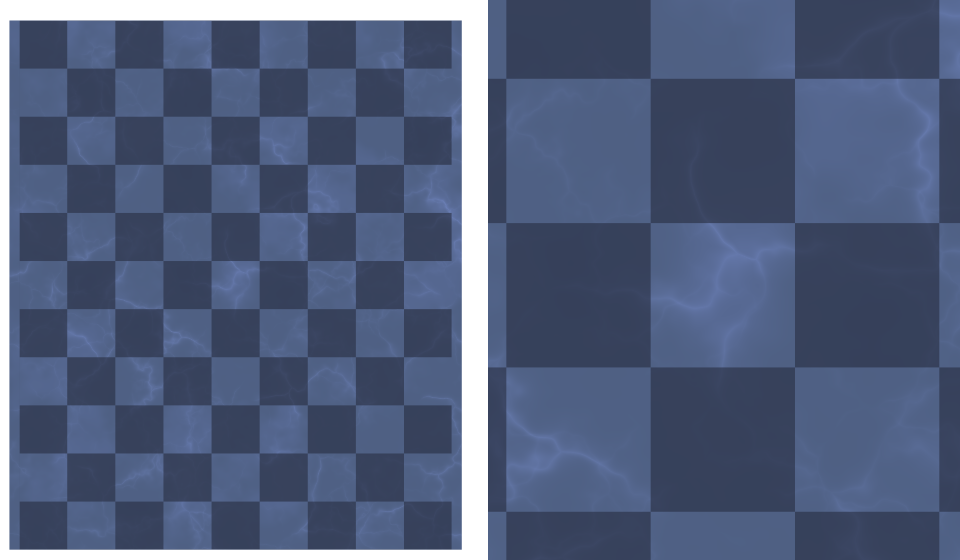
Left, the full canvas; right, a detail of the centre.
Write a WebGL 2 fragment shader that draws this pattern.

```glsl
#version 300 es
precision highp float;

uniform vec2 u_resolution;
out vec4 fragColor;

// Layout, in units of the canvas height
const float ASPECT = 0.84375;
const vec2 PANEL_CENTER = vec2(-0.0007, -0.0091);
const vec2 GRID_COUNT = vec2(9.0, 11.0);
const float TILE = 0.0860;
const float SIDE_MARGIN = 0.0173;

// Colours
const vec3 PAPER = vec3(1.0);
const vec3 DARK_TILE = vec3(0.215, 0.256, 0.358);
const vec3 LIGHT_TILE = vec3(0.308, 0.376, 0.515);
const vec3 LIGHT_CLOUD = vec3(0.332, 0.402, 0.562);
const vec3 VEIN_TINT = vec3(0.060, 0.066, 0.105);

// Marbling
const float VEIN_SCALE = 9.5;
const float VEIN_WARP = 0.45;
const float LINE_FALLOFF = 20.0;
const float GLOW_FALLOFF = 6.0;
const float CLOUD_SCALE = 11.0;
const float DARK_VEIN_GAIN = 0.38;

float hash(vec2 p) {
    return fract(sin(dot(p, vec2(127.1, 311.7))) * 43758.5453);
}

vec2 hash2(vec2 p) {
    return vec2(hash(p), hash(p + 41.3));
}

float noise(vec2 p) {
    vec2 i = floor(p), f = fract(p);
    f = f * f * (3.0 - 2.0 * f);
    return mix(mix(hash(i), hash(i + vec2(1, 0)), f.x),
               mix(hash(i + vec2(0, 1)), hash(i + vec2(1, 1)), f.x), f.y);
}

float fbm(vec2 p) {
    float sum = 0.0, amp = 0.5;
    for (int i = 0; i < 4; i++) {
        sum += amp * noise(p);
        p = p * 2.03 + 17.7;
        amp *= 0.5;
    }
    return sum / 0.9375;
}

// Gap between the two nearest scattered points: zero along cell borders
float cellGap(vec2 p) {
    vec2 i = floor(p), f = fract(p);
    float near = 8.0, second = 8.0;
    for (int y = -1; y <= 1; y++) {
        for (int x = -1; x <= 1; x++) {
            vec2 o = vec2(x, y);
            float d = length(o + hash2(i + o) - f);
            second = min(second, max(near, d));
            near = min(near, d);
        }
    }
    return second - near;
}

// Wavering veins that fade in and out along their length
float veins(vec2 p) {
    vec2 warp = vec2(fbm(p * 1.6), fbm(p * 1.6 + 31.4)) - 0.5;
    float gap = cellGap(p + 2.0 * VEIN_WARP * warp);
    float strength = smoothstep(0.32, 0.78, fbm(p * 1.3 + 9.2));
    return strength * (0.6 * exp(-gap * LINE_FALLOFF) + 0.5 * exp(-gap * GLOW_FALLOFF));
}

// Antialiased checker, 1 on dark tiles; the side margins stay light
float checker(vec2 q, float px) {
    vec2 g = q + 0.5 * GRID_COUNT;
    vec2 wave = abs(mod(g - 0.5, 2.0) - 1.0) - 0.5;
    vec2 s = clamp(2.0 * wave / px, -1.0, 1.0);
    float inside = clamp((0.5 * GRID_COUNT.x - abs(q.x)) / px, 0.0, 1.0);
    return inside * (0.5 + 0.5 * s.x * s.y);
}

void main() {
    float unit = min(u_resolution.x / ASPECT, u_resolution.y);
    vec2 p = (gl_FragCoord.xy - 0.5 * u_resolution) / unit - PANEL_CENTER;
    float px = 1.0 / unit;

    // Tiles
    float dark = checker(p / TILE, px / TILE);
    float cloud = fbm(p * CLOUD_SCALE + 5.0);
    vec3 light = mix(LIGHT_TILE, LIGHT_CLOUD, smoothstep(0.42, 0.75, cloud));
    vec3 color = mix(light, DARK_TILE + 0.015 * (cloud - 0.5), dark);

    // Veins run across tile borders, fainter on dark
    float vein = veins(p * VEIN_SCALE + 20.0) + 0.35 * veins(p * VEIN_SCALE * 1.7 + 50.0);
    color += VEIN_TINT * vein * mix(1.0, DARK_VEIN_GAIN, dark);

    // Panel on paper
    vec2 halfSize = 0.5 * GRID_COUNT * TILE + vec2(SIDE_MARGIN, 0.0);
    vec2 cover = clamp((halfSize - abs(p)) / px + 0.5, 0.0, 1.0);
    fragColor = vec4(mix(PAPER, color, cover.x * cover.y), 1.0);
}
```
